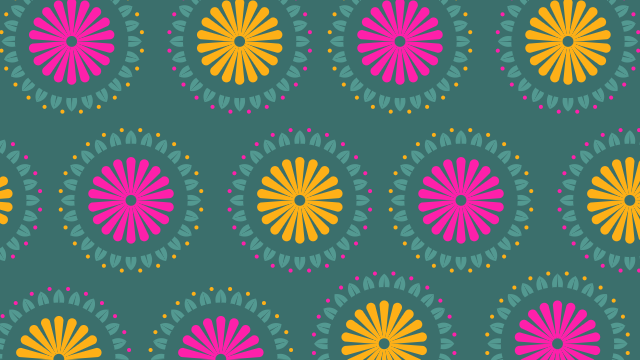
Write a Shadertoy shader that draws this pattern.

```glsl
#define UNITS 432.0       // design units per canvas height
#define ROW_PITCH 190.7
#define TOP_MARGIN 49.7
#define PETALS 18.0
#define LEAVES 24.0
#define LEAF_RING vec2(68.0, 84.0)  // inner and outer radius
#define DOT_RING 85.0
#define GROUND vec3(0.231, 0.434, 0.422)
#define LEAF vec3(0.325, 0.600, 0.570)
#define PINK vec3(0.995, 0.125, 0.665)
#define AMBER vec3(0.995, 0.690, 0.090)

const float TAU = 6.2831853;

// Folds the plane into one radial sector whose axis is +y
vec2 foldSector(vec2 p, float count, float phase) {
    float sector = TAU / count;
    float angle = atan(p.x, p.y) + phase * sector;
    angle = mod(angle + 0.5 * sector, sector) - 0.5 * sector;
    return length(p) * vec2(sin(angle), cos(angle));
}

// Tapered petals with round caps, pierced at the centre
float petalDistance(vec2 p) {
    vec2 q = foldSector(p, PETALS, 0.0);
    float along = clamp(q.y, 0.0, 46.4);
    float petal = length(q - vec2(0.0, along)) - (0.9 + 0.1 * along);
    return max(petal, 6.5 - length(p));
}

// Pointed leaf from two arcs, cut by the inner ring and split by a midrib
float leafDistance(vec2 p) {
    vec2 q = foldSector(p, LEAVES, 0.0);
    float halfLength = 12.5, halfWidth = 6.5;
    float total = halfLength * halfLength / halfWidth;
    float arcRadius = 0.5 * (total + halfWidth);
    float arcOffset = 0.5 * (total - halfWidth);
    vec2 fromArc = vec2(abs(q.x) + arcOffset, q.y - LEAF_RING.y + halfLength);
    float leaf = length(fromArc) - arcRadius;
    float rib = abs(q.x) - 0.08 * (79.0 - q.y);
    return max(max(leaf, LEAF_RING.x - length(p)), -rib);
}

float dotDistance(vec2 p) {
    vec2 q = foldSector(p, LEAVES, 0.5);
    return length(q - vec2(0.0, DOT_RING)) - 2.4;
}

// Flower centre, measured from the top left; the lower right pair sits askew
vec2 flowerCentre(int row, int column) {
    float odd = float(column & 1);
    vec3 rowStart = vec3(86.0, 157.2, 265.0);
    float columnPitch = 197.0 + float(row);
    vec2 centre = vec2(rowStart[row] + columnPitch * float(column) + 4.6 * odd,
                       TOP_MARGIN + ROW_PITCH * float(row));
    if (row == 2 && column > 0) centre += vec2(mix(6.0, -7.6, odd), -18.6);
    return centre;
}

float coverage(float dist, float pixel) {
    return clamp(0.5 - dist / pixel, 0.0, 1.0);
}

void mainImage(out vec4 fragColor, in vec2 fragCoord) {
    float pixel = UNITS / iResolution.y;
    vec2 position = vec2(fragCoord.x, iResolution.y - fragCoord.y) * pixel;

    // Nearest flower; colours alternate along each row
    vec2 local = vec2(1e4);
    bool amberFlower = false;
    for (int row = 0; row < 3; row++) {
        for (int column = -1; column < 4; column++) {
            vec2 offset = position - flowerCentre(row, column);
            if (dot(offset, offset) < dot(local, local)) {
                local = offset;
                amberFlower = (column & 1) == 1;
            }
        }
    }

    vec3 petalColor = amberFlower ? AMBER : PINK;
    vec3 dotColor = amberFlower ? PINK : AMBER;

    vec3 color = GROUND;
    color = mix(color, LEAF, coverage(leafDistance(local), pixel));
    color = mix(color, dotColor, coverage(dotDistance(local), pixel));
    color = mix(color, petalColor, coverage(petalDistance(local), pixel));
    fragColor = vec4(color, 1.0);
}
```
